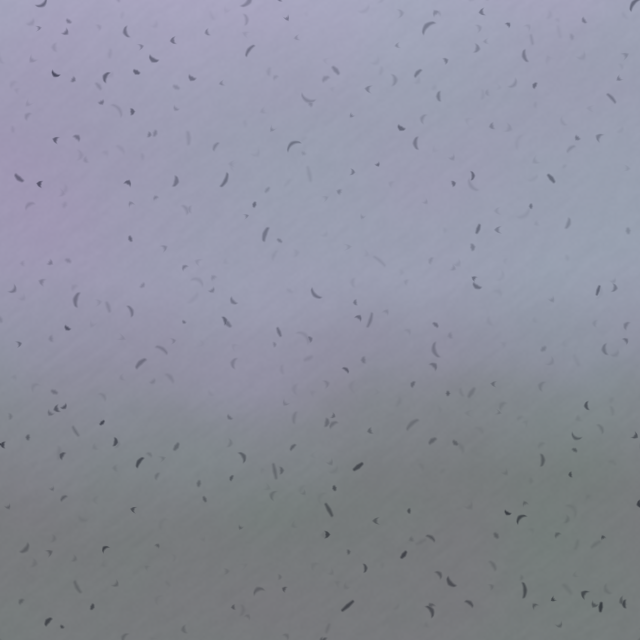
Write a WebGL 1 fragment shader that draws this texture.

```glsl
precision highp float;
// Small dark flecks scattered over a soft sheet that fades from lavender to grey.
// The sheet is a noise-warped vertical gradient with a mauve tint on the left;
// the flecks are bent, blurred capsules placed on three jittered grids.
uniform vec2 u_resolution;

const vec3 GREY = vec3(0.465, 0.477, 0.484);
const vec3 STEEL = vec3(0.505, 0.522, 0.545);
const vec3 DUSK = vec3(0.555, 0.565, 0.625);
const vec3 BLUE_GREY = vec3(0.60, 0.62, 0.69);
const vec3 LAVENDER = vec3(0.66, 0.66, 0.755);
const vec3 MAUVE = vec3(0.62, 0.59, 0.70);
const vec3 FLECK_TINT = vec3(1.0, 0.98, 0.90);  // how much each channel darkens
const float FLECK_SHARE = 0.50;   // chance that a cell holds a fleck
const float FAINTEST = 0.05;
const float DARKEST = 0.48;
const float WARP = 0.09;          // unevenness of the gradient
const float GRAIN = 0.012;

float hash(vec2 p) {
  return fract(sin(dot(p, vec2(127.1, 311.7))) * 43758.5);
}

float noise(vec2 p) {
  vec2 i = floor(p);
  vec2 f = fract(p);
  f = f * f * (3.0 - 2.0 * f);
  return mix(mix(hash(i), hash(i + vec2(1.0, 0.0)), f.x),
             mix(hash(i + vec2(0.0, 1.0)), hash(i + vec2(1.0, 1.0)), f.x), f.y);
}

float fbm(vec2 p) {
  float sum = 0.0;
  float gain = 0.5;
  for (int i = 0; i < 4; i++) {
    sum += gain * noise(p);
    p = p * 2.03 + 17.3;
    gain *= 0.5;
  }
  return sum;
}

// Background: stacked fades from the grey floor to the lavender top
vec3 sheet(vec2 p) {
  float h = p.y + WARP * (fbm(p * 3.0 + 4.0) - 0.47) * 2.0;
  h += 0.05 * (0.5 - p.x) * smoothstep(0.7, 0.2, p.y);
  vec3 c = mix(GREY, STEEL, smoothstep(0.17, 0.34, h));
  c = mix(c, DUSK, smoothstep(0.31, 0.45, h));
  c = mix(c, BLUE_GREY, smoothstep(0.42, 0.60, h));
  float topLeft = h - 0.22 * p.x;
  c = mix(c, LAVENDER, smoothstep(0.68, 0.98, topLeft));
  vec2 fromMauve = (p - vec2(0.04, 0.72)) / vec2(0.24, 0.27);
  c = mix(c, MAUVE, 0.85 * exp(-dot(fromMauve, fromMauve)));
  // Slow hue drift between greenish and pinkish
  float drift = fbm(p * 4.5 + 31.0) - 0.47;
  return c + drift * vec3(0.03, -0.025, 0.015);
}

// Coverage of one bent capsule centred on the origin
float fleck(vec2 d, float angle, float halfLength, float radius, float bend, float blur) {
  float s = sin(angle);
  float c = cos(angle);
  vec2 q = vec2(c * d.x + s * d.y, c * d.y - s * d.x);
  q.y -= bend * q.x * q.x / halfLength;
  float along = clamp(q.x, -halfLength, halfLength);
  float taper = 1.0 - 0.35 * abs(along) / halfLength;
  float dist = length(q - vec2(along, 0.0)) - radius * taper;
  return 1.0 - smoothstep(-blur, blur, dist);
}

// Strongest fleck at p on a jittered grid
float fleckLayer(vec2 p, float cells, float size, float seed) {
  vec2 base = floor(p * cells);
  float shade = 0.0;
  for (int y = -1; y <= 1; y++) {
    for (int x = -1; x <= 1; x++) {
      vec2 cell = base + vec2(float(x), float(y));
      vec2 id = cell + seed;
      vec2 centre = (cell + vec2(hash(id + 1.3), hash(id + 2.7))) / cells;
      float present = step(hash(id + 4.1), FLECK_SHARE);
      float depth = hash(id + 5.9);
      float angle = 1.57 + 2.3 * (hash(id + 7.3) - 0.5);
      float halfLength = size * mix(0.45, 1.25, hash(id + 8.7));
      float radius = mix(0.0023, 0.0036, hash(id + 9.1));
      float bend = 0.9 * (hash(id + 11.9) - 0.5);
      float blur = mix(0.0038, 0.0021, depth);
      float strength = mix(FAINTEST, DARKEST, depth * depth);
      // Crisper contrast on the left and at the lower right
      float edge = max(smoothstep(0.30, 0.08, centre.x),
                       smoothstep(0.45, 0.10, centre.y) * smoothstep(0.1, 0.85, centre.x));
      strength *= mix(0.78, 1.18, edge);
      shade = max(shade, present * strength *
                  fleck(p - centre, angle, halfLength, radius, bend, blur));
    }
  }
  return shade;
}

void main() {
  vec2 p = gl_FragCoord.xy / min(u_resolution.x, u_resolution.y);
  vec3 color = sheet(p);

  // Faint slanted fibres and soft grain
  vec2 slanted = vec2(p.x + p.y, p.y - 0.8 * p.x);
  color += GRAIN * (noise(slanted * vec2(28.0, 95.0)) - 0.5);
  color += GRAIN * 0.7 * (noise(p * 210.0) - 0.5);

  // Long, medium and tiny flecks
  float shade = fleckLayer(p, 13.0, 0.0085, 13.0);
  shade = max(shade, fleckLayer(p, 17.0, 0.0055, 71.0));
  shade = max(shade, 0.85 * fleckLayer(p, 21.0, 0.0026, 139.0));
  color *= 1.0 - shade * FLECK_TINT;

  gl_FragColor = vec4(color, 1.0);
}
```
